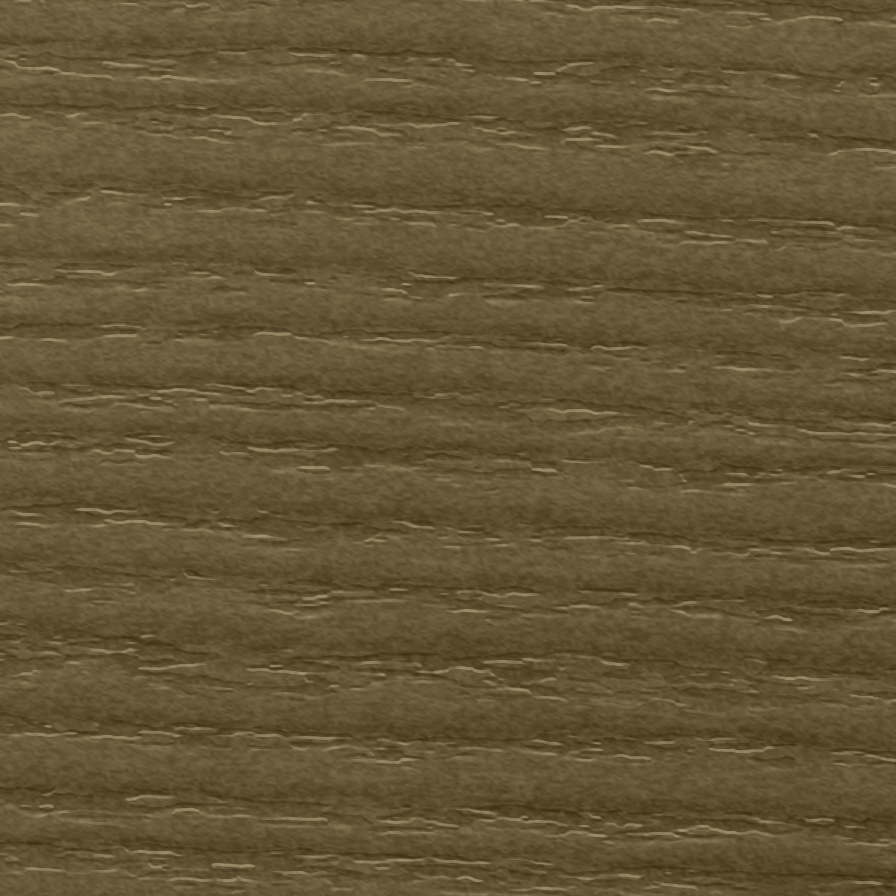
Write a WebGL 1 fragment shader that draws this texture.

```glsl
precision highp float;
// Brown oak-like wood with growth rings running almost horizontally.
// Warped rings set the broad tone; stretched noise cuts short dark pores
// below each ring line, embossed so that their lower rims catch the light.

uniform vec2 u_resolution;

float hash(vec2 p) {
  p = fract(p * vec2(0.1031, 0.1137));
  p += dot(p, p.yx + 33.33);
  return fract((p.x + p.y) * p.x * 17.31);
}

float noise(vec2 p) {
  vec2 cell = floor(p), f = fract(p);
  f = f * f * (3.0 - 2.0 * f);
  cell += 57.0;
  return mix(mix(hash(cell), hash(cell + vec2(1.0, 0.0)), f.x),
             mix(hash(cell + vec2(0.0, 1.0)), hash(cell + 1.0), f.x), f.y);
}

// Bends the canvas so that the fibres sink gently to the right.
vec2 alongFibre(vec2 p) {
  float bend = 0.026 * p.x + 0.014 * p.x * p.x;
  float wave = 0.005 * noise(vec2(p.x * 4.0, p.y * 7.0));
  return vec2(p.x, p.y + bend + wave);
}

// Ring count, growing downwards, with uneven spacing and ragged borders.
float ringDepth(vec2 q) {
  float depth = (1.08 - q.y) * 13.2;
  depth += 0.75 * noise(vec2(3.7, depth * 0.8));
  depth += 0.20 * noise(vec2(q.x * 2.5, depth * 0.5 + 20.0));
  depth += 0.13 * (noise(q * vec2(24.0, 120.0)) - 0.5);
  return depth + 0.06 * (noise(q * vec2(80.0, 230.0)) - 0.5);
}

// Band below each ring line in which the pores crowd, in loose clusters.
float poreZone(vec2 q) {
  float depth = ringDepth(q);
  float ring = fract(depth);
  float width = 0.42 + 0.22 * hash(vec2(floor(depth), 5.0));
  width *= 0.6 + 0.8 * noise(vec2(q.x * 9.0, floor(depth) * 3.0));
  return smoothstep(0.0, 0.05, ring)
       * (1.0 - smoothstep(width * 0.6, width, ring));
}

// Depth of the short, thin pores, with frayed outlines.
float poreDepth(vec2 q) {
  float streak = 0.66 * noise(q * vec2(23.0, 165.0) + 11.0)
               + 0.34 * noise(q * vec2(75.0, 290.0));
  return poreZone(q) * smoothstep(0.42, 0.54, streak);
}

void main() {
  vec2 p = gl_FragCoord.xy / u_resolution;
  vec2 q = alongFibre(p);

  // Broad ring shading, darkest just above the line.
  float ring = fract(ringDepth(q));
  float pale = smoothstep(-0.20, 0.36, ring)
             * (1.0 - 0.80 * smoothstep(0.54, 1.0, ring));
  float tone = -0.030 + 0.058 * pale;
  tone -= 0.022 * smoothstep(0.84, 0.98, ring) * noise(q * vec2(9.0, 40.0)) * 1.6;

  // Embossed pores: dark groove, bright lower rim broken into dashes.
  float groove = poreDepth(q);
  float rim = poreDepth(q + vec2(0.0, 0.0034)) - groove;
  float glint = smoothstep(0.30, 0.66, noise(q * vec2(34.0, 120.0) + 5.0));
  tone += max(rim, 0.0) * (0.035 + 0.135 * glint);
  tone += 0.040 * min(rim, 0.0) - 0.036 * groove;

  // Fine fibres, flecks, surface grain and slow patches.
  tone += 0.032 * (noise(q * vec2(18.0, 210.0) + 31.0) - 0.5);
  tone += 0.058 * (noise(q * vec2(110.0, 270.0) + 7.0) - 0.5);
  tone += 0.062 * (noise(p * vec2(230.0, 370.0) + p.yx * 60.0) - 0.5);
  tone += 0.018 * (noise(p * vec2(3.0, 6.0) + 13.0) - 0.5);

  // Light falls off towards the lower right.
  tone += 0.030 * (p.y - 0.45) - 0.018 * (p.x - 0.5);

  vec3 wood = vec3(0.385, 0.325, 0.205);
  gl_FragColor = vec4(wood + tone * vec3(1.0, 1.0, 0.93), 1.0);
}
```
